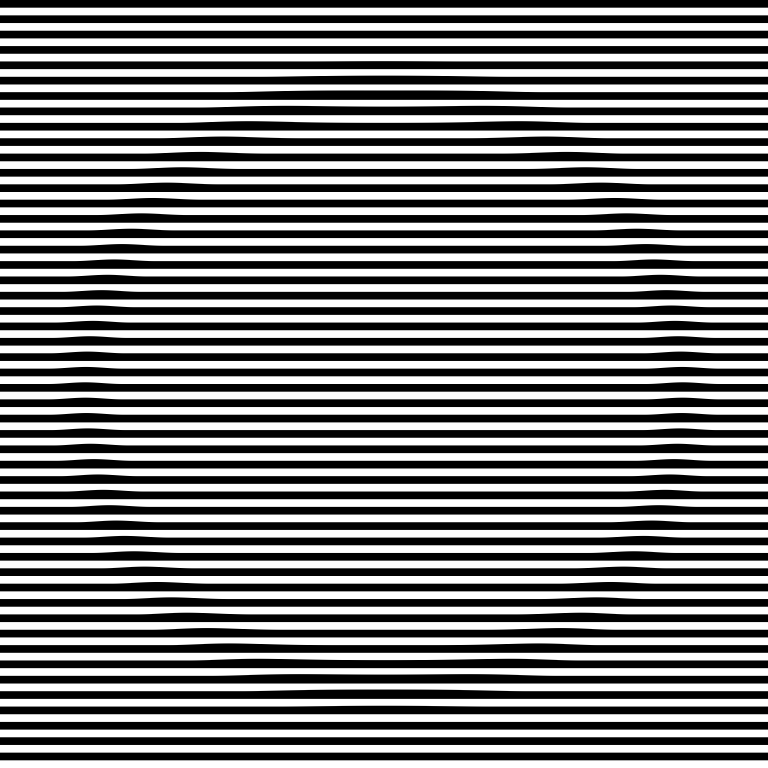
Give the GLSL for this pattern, as a Shadertoy shader.

```glsl
// Horizontal black and white stripes whose black bars swell along a hidden ring.

// Soft bump: 1 on the ring's circle, falling to 0 on both sides.
float ringSwell(vec2 p) {
    float offset = abs(length(p - vec2(0.5, 0.495)) - 0.389);
    return 1.0 - smoothstep(0.0, 0.048, offset);
}

// Coverage of the white stripes; swell lifts the upper edge of each black bar.
float whiteStripes(float y, float swell, float pixel) {
    float lower = 0.11 * swell;
    float upper = 0.5;
    float middle = 0.5 * (lower + upper);
    float fromMiddle = abs(fract(y - middle + 0.5) - 0.5);
    float inside = 0.5 * (upper - lower) - fromMiddle;
    return clamp(inside / pixel + 0.5, 0.0, 1.0);
}

void mainImage(out vec4 fragColor, in vec2 fragCoord) {
    vec2 uv = fragCoord / iResolution.xy;
    float stripes = 50.0;
    float white = whiteStripes(uv.y * stripes, ringSwell(uv), stripes / iResolution.y);
    fragColor = vec4(vec3(white), 1.0);
}
```
